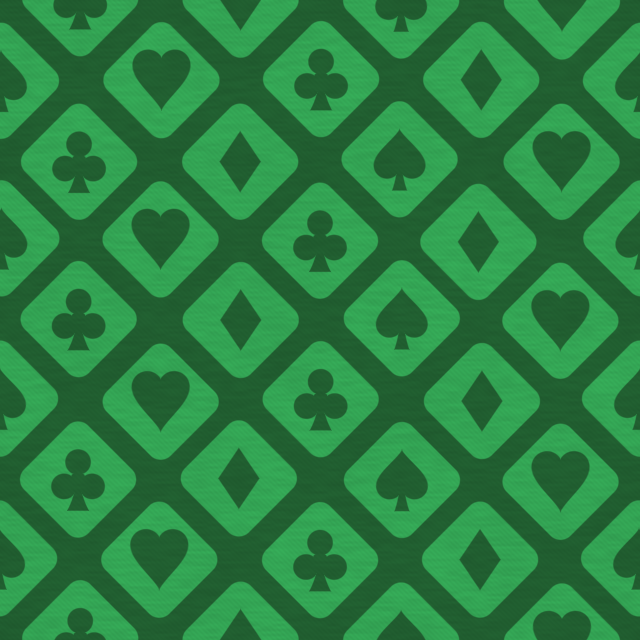
Give the GLSL for this pattern, as a WebGL 1 fragment shader.

```glsl
precision highp float;
// Card suits in rounded diamond panels on dark green cloth.
// Two interleaved 4 by 4 lattices form eight columns, one suit per column;
// suits are distance functions, and a wrapping weave tints the whole cloth.

uniform vec2 u_resolution;

const float REPEATS = 4.0;           // lattice cells across and down
const float PANEL_HALF = 0.283;      // centre to flat side, in lattice cells
const float PANEL_ROUND = 0.09;      // corner radius
const float SUIT_SIZE = 0.195;       // half height of a suit
const float JITTER = 0.013;          // misplacement of each panel
const float SOFTNESS = 0.0055;       // half width of printed edges
const float TWILL_LINES = 128.0;     // diagonal threads per side
const vec2 SLUB_GRID = vec2(48.0, 256.0);
const vec2 CLOUD_GRID = vec2(9.0, 12.0);
const float TWILL_AMOUNT = 0.022;
const float SLUB_AMOUNT = 0.07;
const float CLOUD_AMOUNT = 0.035;
const vec3 PANEL_GREEN = vec3(0.20, 0.645, 0.33);
const vec3 CLOTH_GREEN = vec3(0.128, 0.368, 0.188);
const float TAU = 6.28319;

float hash(vec2 p) {
  return fract(sin(dot(p, vec2(127.1, 311.7))) * 43758.5);
}

// Value noise that wraps after one canvas
float wrapNoise(vec2 uv, vec2 grid) {
  vec2 p = uv * grid;
  vec2 i = floor(p);
  vec2 f = fract(p);
  f = f * f * (3.0 - 2.0 * f);
  vec2 lo = mod(i, grid);
  vec2 hi = mod(i + 1.0, grid);
  return mix(mix(hash(lo), hash(vec2(hi.x, lo.y)), f.x),
             mix(hash(vec2(lo.x, hi.y)), hash(hi), f.x), f.y);
}

float roundedDiamond(vec2 p) {
  vec2 r = abs(vec2(p.x + p.y, p.x - p.y) * 0.70711) - PANEL_HALF + PANEL_ROUND;
  return length(max(r, 0.0)) + min(max(r.x, r.y), 0.0) - PANEL_ROUND;
}

// Two round lobes whose flanks curve down to a point
float lobedDrop(vec2 q, vec2 lobe, float radius, float tip) {
  q.x = abs(q.x);
  float t = clamp((q.y - tip) / (lobe.y - tip), 0.0, 1.0);
  float halfWidth = (lobe.x + radius) * sin(0.25 * TAU * pow(t, 1.25));
  float flank = 0.8 * max(q.x - halfWidth, tip - q.y);
  return q.y > lobe.y ? length(q - lobe) - radius : flank;
}

// Stalk that flares towards a flat foot
float stem(vec2 q, float top, float foot) {
  float s = clamp((top - q.y) / (top + 1.0), 0.0, 1.0);
  float halfWidth = mix(0.08, foot, s * s);
  return max(abs(q.x) - halfWidth, max(q.y - top, -1.0 - q.y));
}

float heart(vec2 q) {
  return lobedDrop(q, vec2(0.43, 0.48), 0.5, -0.97);
}

float spade(vec2 q) {
  float leaf = lobedDrop(vec2(q.x, -q.y), vec2(0.40, 0.19), 0.43, -0.97);
  return min(leaf, stem(q, -0.1, 0.24));
}

float club(vec2 q) {
  float leaves = min(length(q - vec2(0.0, 0.56)),
                     length(vec2(abs(q.x) - 0.45, q.y + 0.22))) - 0.41;
  float core = length(q - vec2(0.0, 0.0)) - 0.25;
  return min(min(leaves, core), stem(q, 0.0, 0.35));
}

float diamond(vec2 q) {
  return (abs(q.x) / 0.66 + abs(q.y) / 0.98 - 1.0) * 0.547;
}

// Column order: spade, club, heart, diamond, club, spade, diamond, heart
float suit(vec2 q, float column) {
  if (column == 0.0 || column == 5.0) return spade(q);
  if (column == 1.0 || column == 4.0) return club(q);
  if (column == 2.0 || column == 7.0) return heart(q);
  return diamond(q);
}

float coverage(float d, float edge) {
  return 1.0 - smoothstep(-edge, edge, d);
}

void main() {
  vec2 uv = gl_FragCoord.xy / u_resolution;
  vec2 p = uv * REPEATS;
  float pixel = REPEATS / min(u_resolution.x, u_resolution.y);
  float edge = max(SOFTNESS, 0.7 * pixel);

  // Nearest panel centre of the two interleaved lattices
  vec2 even = vec2(floor(p.x + 0.5), floor(p.y) + 0.5);
  vec2 odd = vec2(floor(p.x) + 0.5, floor(p.y + 0.5));
  vec2 toEven = abs(p - even);
  vec2 toOdd = abs(p - odd);
  vec2 centre = toEven.x + toEven.y < toOdd.x + toOdd.y ? even : odd;
  vec2 id = mod(centre * 2.0, 2.0 * REPEATS);
  vec2 shift = vec2(hash(id + 3.0), hash(id + 17.0)) * 2.0 - 1.0;
  vec2 local = p - centre - JITTER * shift;

  // Panel with its suit cut out
  float panel = coverage(roundedDiamond(local), edge);
  float mark = coverage(suit(local / SUIT_SIZE, id.x) * SUIT_SIZE, edge);
  vec3 color = mix(CLOTH_GREEN, PANEL_GREEN, panel * (1.0 - mark));

  // Woven cloth: twill, horizontal slubs and soft clouding
  float weave = TWILL_AMOUNT * sin(TAU * TWILL_LINES * (uv.x + uv.y));
  weave += SLUB_AMOUNT * (wrapNoise(uv, SLUB_GRID) - 0.5);
  weave += CLOUD_AMOUNT * (wrapNoise(uv, CLOUD_GRID) - 0.5);
  gl_FragColor = vec4(color * (1.0 + weave), 1.0);
}
```
